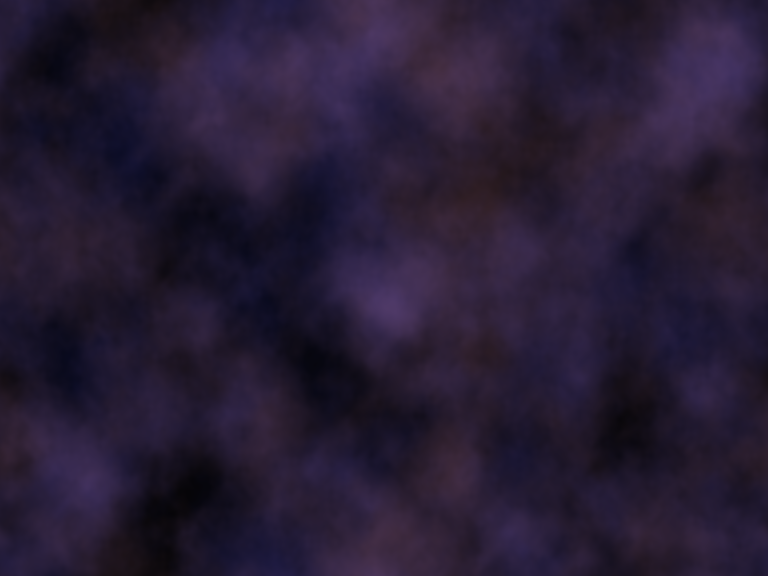
A WebGL 2 fragment shader for this texture:

```glsl
#version 300 es
precision highp float;
// Dim nebula: soft wine and indigo clouds drifting over near-black space.
// Each cloud is fractal value noise on a diagonal lattice that wraps; a shared
// density field darkens both together so that the voids turn neutral.

uniform vec2 u_resolution;
out vec4 fragColor;

const ivec2 CLOUD_TURNS = ivec2(6, 4);   // whole turns per canvas, so it tiles
const int OCTAVES = 5;
const float ROUGHNESS = 0.54;            // amplitude ratio between octaves
const vec2 OCTAVE_SHIFT = vec2(0.37, 0.61);
const float CONTRAST = 1.4;
const float SHARED_DENSITY = 0.6;

const vec3 VOID_COLOR = vec3(0.022, 0.018, 0.030);
const vec3 WINE_GLOW = vec3(0.210, 0.130, 0.145);
const vec3 INDIGO_GLOW = vec3(0.030, 0.045, 0.180);

// Integer hash of a lattice cell, 0 to 1
float hash(ivec2 cell, uint seed) {
    uint h = uint(cell.x) * 1597334677u ^ uint(cell.y) * 3812015801u;
    h ^= seed * 2654435769u;
    h = (h ^ (h >> 16)) * 2246822519u;
    h = (h ^ (h >> 13)) * 3266489917u;
    h ^= h >> 16;
    return float(h >> 8) / 16777216.0;
}

// Value at a diagonal lattice point: its difference and sum wrap separately
float latticeValue(ivec2 cell, ivec2 turns, uint seed) {
    ivec2 key = ivec2(cell.x - cell.y, cell.x + cell.y);
    ivec2 period = 2 * turns;
    key -= period * ivec2(floor((vec2(key) + 0.5) / vec2(period)));
    return hash(key, seed);
}

// Smooth value noise with cells turned by about 45 degrees
float wrappedNoise(vec2 uv, ivec2 turns, uint seed) {
    vec2 q = uv * vec2(turns);
    vec2 p = vec2(q.x + q.y, q.y - q.x);
    vec2 corner = floor(p);
    vec2 f = p - corner;
    vec2 blend = f * f * (3.0 - 2.0 * f);
    ivec2 cell = ivec2(corner);
    float low = mix(latticeValue(cell, turns, seed),
                    latticeValue(cell + ivec2(1, 0), turns, seed), blend.x);
    float high = mix(latticeValue(cell + ivec2(0, 1), turns, seed),
                     latticeValue(cell + ivec2(1, 1), turns, seed), blend.x);
    return mix(low, high, blend.y);
}

// Octave sum, normalised and centred on zero
float cloud(vec2 uv, ivec2 turns, uint seed) {
    float sum = 0.0;
    float total = 0.0;
    float amplitude = 1.0;
    for (int i = 0; i < OCTAVES; i++) {
        sum += amplitude * wrappedNoise(uv, turns, seed + uint(i));
        total += amplitude;
        amplitude *= ROUGHNESS;
        turns *= 2;
        uv += OCTAVE_SHIFT;
    }
    return sum / total - 0.5;
}

// Cloud strength after contrast, 0 in the voids
float glow(float own, float density) {
    return max(0.5 + CONTRAST * (own + SHARED_DENSITY * density), 0.0);
}

void main() {
    vec2 uv = gl_FragCoord.xy / u_resolution;

    // Cloud fields
    float density = cloud(uv, CLOUD_TURNS, 11u);
    float wine = glow(cloud(uv, CLOUD_TURNS, 37u), density);
    float indigo = glow(cloud(uv, CLOUD_TURNS, 73u), density);

    // Additive light over the dark sky
    vec3 color = VOID_COLOR + WINE_GLOW * wine + INDIGO_GLOW * indigo;
    fragColor = vec4(color, 1.0);
}
```
